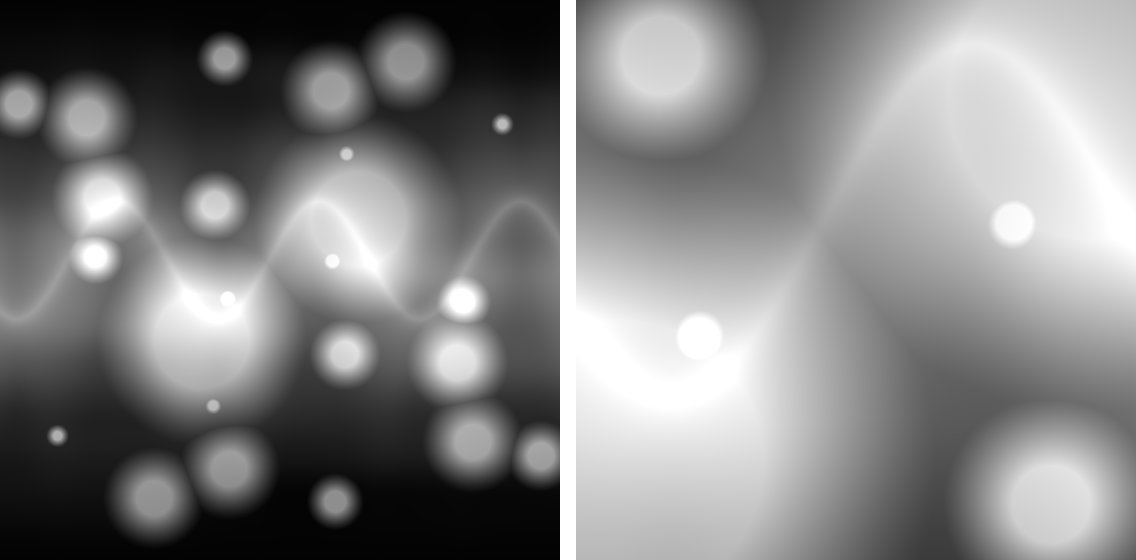
Left: the whole. Right: its middle third, enlarged.
A WebGL 1 fragment shader for this background:

```glsl
precision highp float;
uniform vec2 u_resolution;

#define BAND_LEVEL 0.36
#define BAND_WIDTH 0.26
#define WAVE_CENTRE 0.035
#define WAVE_HEIGHT 0.105
#define WAVE_FREQ 17.45
#define RIDGE_LEVEL 0.16
#define HALO_LEVEL 0.10
#define STREAK_LEVEL 0.09
#define GIANT_RADIUS 0.188
#define MEDIUM_RADIUS 0.092
#define SMALL_RADIUS 0.042

float hash(vec2 p) {
  return fract(sin(dot(p, vec2(127.1, 311.7))) * 43758.55);
}

float noise(vec2 p) {
  vec2 cell = floor(p);
  vec2 f = fract(p);
  f = f * f * (3.0 - 2.0 * f);
  float low = mix(hash(cell), hash(cell + vec2(1.0, 0.0)), f.x);
  float high = mix(hash(cell + vec2(0.0, 1.0)), hash(cell + vec2(1.0, 1.0)), f.x);
  return mix(low, high, f.y);
}

vec2 polar(float degrees, float radius) {
  float a = radians(degrees);
  return radius * vec2(cos(a), sin(a));
}

// Soft disc with a flat core, repeated by point symmetry
float orbPair(vec2 p, vec2 centre, float radius, float core) {
  float d = min(length(p - centre), length(p + centre)) / radius;
  float t = clamp((1.0 - d) / (1.0 - core), 0.0, 1.0);
  return pow(t, 1.2);
}

// Horizontal band of light with faint drifting streaks
float band(vec2 p) {
  float y = p.y / BAND_WIDTH;
  float streaks = noise(p * vec2(3.0, 13.0) + 7.0) - 0.4;
  float fade = 1.0 - smoothstep(0.34, 0.5, abs(p.y));
  return max(0.0, BAND_LEVEL * exp(-y * y) + STREAK_LEVEL * streaks * fade);
}

// Glowing ridge along a sine wave
float wave(vec2 p) {
  float phase = WAVE_FREQ * (p.x + 0.29);
  float slope = WAVE_HEIGHT * WAVE_FREQ * sin(phase);
  float d = abs(p.y - WAVE_CENTRE - WAVE_HEIGHT * cos(phase));
  d /= sqrt(1.0 + slope * slope);
  float ridge = exp(-sqrt(d * d + 0.00001) / 0.018);
  return RIDGE_LEVEL * ridge + HALO_LEVEL * exp(-d * d / 0.012);
}

// Three sizes of orb; the brightest one wins, leaving creases
float orbs(vec2 p) {
  float light = 0.43 * orbPair(p, vec2(0.14, 0.109), GIANT_RADIUS, 0.45);

  for (int i = 0; i < 4; i++) {
    float k = float(i);
    float odd = mod(k, 2.0);
    vec2 centre = polar(60.0 + 80.0 * floor(k / 2.0) + 15.0 * odd, 0.45 - 0.1 * odd);
    light = max(light, 0.52 * orbPair(p, centre, MEDIUM_RADIUS, 0.34));
  }

  for (int i = 0; i < 7; i++) {
    float k = float(i);
    vec2 centre = polar(20.0 + 111.0 * k, 0.1 + 0.077 * k);
    float radius = SMALL_RADIUS * (1.0 + 0.55 * sin(2.4 * k - 0.6));
    light = max(light, 0.54 * orbPair(p, centre, radius, 0.36));
  }
  return light;
}

void main() {
  vec2 p = gl_FragCoord.xy / u_resolution - 0.5;
  float light = band(p) + wave(p) + orbs(p);
  gl_FragColor = vec4(vec3(clamp(light, 0.0, 1.0)), 1.0);
}
```
